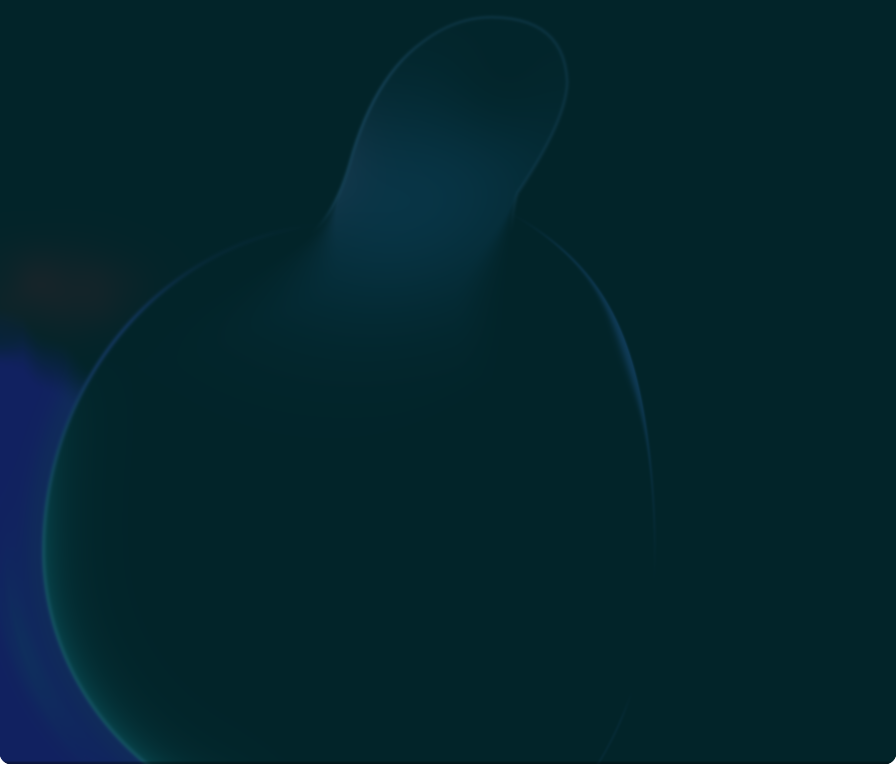
Reproduce this background procedurally as a WebGL 2 fragment shader.

```glsl
#version 300 es
precision highp float;
// Dark teal backdrop with a faint glassy gourd shape and a blue glow at its left.
uniform vec2 u_resolution;
out vec4 fragColor;

float hash(vec2 p) {
  vec3 q = fract(vec3(p.xyx) * 0.1031);
  q += dot(q, q.yzx + 33.33);
  return fract((q.x + q.y) * q.z);
}

float noise(vec2 p) {
  vec2 i = floor(p), f = fract(p);
  f = f * f * (3.0 - 2.0 * f);
  return mix(mix(hash(i), hash(i + vec2(1, 0)), f.x),
             mix(hash(i + vec2(0, 1)), hash(i + vec2(1, 1)), f.x), f.y);
}

// Adds one quadratic curve to a closed outline; path = (distance, inside sign)
void curve(vec2 p, vec2 a, vec2 b, vec2 c, inout vec2 path) {
  vec2 from = a;
  for (int i = 1; i <= 14; i++) {
    float t = float(i) / 14.0;
    vec2 to = mix(mix(a, b, t), mix(b, c, t), t);
    vec2 e = to - from, w = p - from;
    path.x = min(path.x, length(w - e * clamp(dot(w, e) / dot(e, e), 0.0, 1.0)));
    if ((from.y > p.y) != (to.y > p.y) && w.x < e.x * w.y / e.y) path.y = -path.y;
    from = to;
  }
}

// Signed distance to the neck and its wide skirt, negative inside
float neckDistance(vec2 p) {
  vec2 path = vec2(1e3, 1.0);
  curve(p, vec2(9.2, 46.0), vec2(33.0, 35.6), vec2(39.1, 31.7), path);
  curve(p, vec2(39.1, 31.7), vec2(43.4, 29.1), vec2(45.6, 21.5), path);
  curve(p, vec2(45.6, 21.5), vec2(48.7, 10.1), vec2(55.2, 5.4), path);
  curve(p, vec2(55.2, 5.4), vec2(59.5, 2.1), vec2(64.4, 2.1), path);
  curve(p, vec2(64.4, 2.1), vec2(74.0, 2.2), vec2(74.4, 10.7), path);
  curve(p, vec2(74.4, 10.7), vec2(74.3, 15.8), vec2(67.9, 25.3), path);
  curve(p, vec2(67.9, 25.3), vec2(66.3, 29.0), vec2(67.5, 51.0), path);
  curve(p, vec2(67.5, 51.0), vec2(40.0, 80.0), vec2(9.2, 46.0), path);
  return path.x * path.y;
}

float bell(float x, float width) { return exp(-x * x / (width * width)); }

void main() {
  // The canvas is 100 units high, measured downward from its top edge
  float unit = 100.0 / u_resolution.y;
  vec2 p = vec2(gl_FragCoord.x, u_resolution.y - gl_FragCoord.y) * unit;
  float wide = u_resolution.x * unit;
  vec3 color = vec3(0.008, 0.141, 0.161);

  // Left side of the body: half ellipse, positive distance outside
  vec2 r = vec2(40.0, p.y < 72.1 ? 42.9 : 37.3);
  vec2 q = p - vec2(45.7, 72.1);
  float k = length(q / r);
  float body = k * (k - 1.0) / max(length(q / (r * r)), 1e-4);
  float leftSide = smoothstep(43.0, 30.0, p.x);
  float outside = smoothstep(-0.2, 0.3, body) * leftSide;

  // Warm haze above the blue glow
  float cloud = noise(p * 0.22) - 0.5;
  float haze = exp(-dot((p - vec2(7.0, 38.0)) / vec2(10.0, 5.5), (p - vec2(7.0, 38.0)) / vec2(10.0, 5.5)));
  color = mix(color, vec3(0.09, 0.14, 0.16), haze * outside * (0.85 + 0.5 * cloud));

  // Blue glow with teal streaks that follow the body
  float blue = smoothstep(0.0, 7.5, p.y - 40.5 - 0.9 * max(p.x - 3.0, 0.0) + 4.0 * cloud);
  blue = max(blue, smoothstep(50.0, 62.0, p.y));
  vec3 glow = mix(vec3(0.067, 0.13, 0.375), vec3(0.06, 0.18, 0.345), bell(body - 0.6, 2.2) * 0.7);
  float streak = bell(body - 4.6, 1.9) * (0.7 + 0.3 * noise(vec2(body * 2.5, p.y * 0.05)));
  glow = mix(glow, vec3(0.055, 0.20, 0.36), streak * bell(p.y - 86.0, 12.0) * 0.8);
  color = mix(color, glow, blue * outside);

  // Teal light inside the left rim, then the rim line
  float low = smoothstep(45.0, 75.0, p.y);
  float inner = exp(min(body, 0.0) / 2.6) * (1.0 - smoothstep(-0.2, 0.3, body));
  color += vec3(0.02, 0.12, 0.13) * inner * low * leftSide;
  float rim = bell(body, 0.33) * leftSide * (0.2 + 0.8 * smoothstep(32.0, 44.0, p.y));
  color = mix(color, mix(vec3(0.08, 0.22, 0.38), vec3(0.08, 0.32, 0.38), low), rim * 0.7);

  // Neck fill: crisp at the top, dissolving into the body below
  float neck = neckDistance(p);
  float soft = mix(0.35, 8.0, smoothstep(25.0, 40.0, p.y));
  float fill = smoothstep(0.0, -soft, neck);
  vec2 g = p - vec2(53.7, 26.5);
  g = vec2(dot(g, vec2(0.94, -0.33)) / 14.6, dot(g, vec2(0.33, 0.94)) / 10.2);
  float light = exp(-0.5 * dot(g, g)) * (1.0 - 0.7 * bell(length(p - vec2(66.0, 9.5)), 8.0));
  color += vec3(0.022, 0.064, 0.11) * light * fill;
  float sheen = exp(-abs(neck) / 4.0) * smoothstep(60.0, 46.0, p.x) * bell(p.y - 23.0, 9.0);
  color += vec3(0.045, 0.025, 0.045) * sheen * fill;

  // Neck outline, brighter along the left
  float edge = bell(neck + 0.15, 0.28) * smoothstep(31.0, 25.0, p.y);
  float edgeLight = 0.4 + 0.35 * smoothstep(58.0, 47.0, p.x);
  color = mix(color, vec3(0.08, 0.25, 0.33), edge * edgeLight);

  // Right side of the body: a thin arc, thickest at the shoulder
  float t = (72.1 - p.y) / 42.9;
  float bend = t > 0.0 ? 8.4 : 16.1;
  float slope = (2.0 * bend * t + 49.8 * pow(t, 5.0)) / 42.9;
  float arc = (p.x - 85.7 + bend * t * t + 8.3 * pow(t, 6.0)) / sqrt(1.0 + slope * slope);
  float shoulder = bell(p.y - 46.5, 7.5);
  float arcWidth = arc < 0.0 ? 0.2 + 0.65 * shoulder : 0.22;
  float arcLight = 0.12 * smoothstep(27.0, 33.0, p.y) * smoothstep(77.0, 66.0, p.y)
                 + 0.6 * bell(p.y - 46.0, 13.0) * smoothstep(27.0, 34.0, p.y)
                 + 0.15 * smoothstep(90.0, 95.0, p.y);
  color = mix(color, vec3(0.08, 0.26, 0.40), bell(arc, arcWidth) * arcLight);

  // Dark bottom edge and rounded lower corners
  color *= 1.0 - 0.35 * smoothstep(99.5, 99.9, p.y);
  vec2 corner = vec2(abs(p.x - 0.5 * wide) - 0.5 * wide, p.y - 100.0) + 1.5;
  float cut = length(max(corner, 0.0)) - 1.5;
  color = mix(color, vec3(1.0), smoothstep(0.0, unit, cut));
  fragColor = vec4(color, 1.0);
}
```
